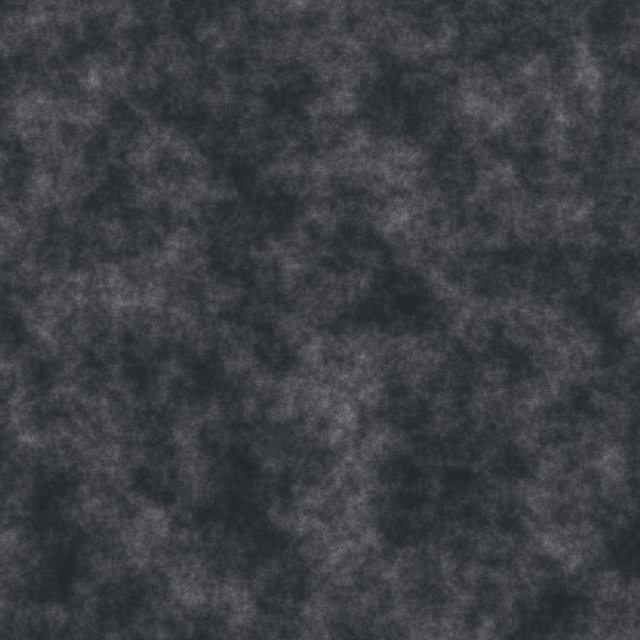
Give the GLSL for this texture, as a Shadertoy shader.

```glsl
const vec3 SHADOW_SLATE = vec3(0.130, 0.152, 0.163);
const vec3 PALE_SLATE = vec3(0.365, 0.364, 0.382);

const float CLOUD_CELLS = 6.5;   // largest blotches across the canvas
const int OCTAVES = 7;
const float OCTAVE_GAIN = 0.82;
const float BASE_TONE = 0.41;
const float TONE_CONTRAST = 0.56;
const float HIGHLIGHT_LIFT = 0.2;

uint mixBits(uint n) {
    n = (n ^ (n >> 16)) * 0x7feb352du;
    n = (n ^ (n >> 15)) * 0x846ca68bu;
    return n ^ (n >> 16);
}

// Random unit gradient for a lattice cell
vec2 cellGradient(ivec2 cell, int seed) {
    uint n = mixBits(uint(cell.x) + mixBits(uint(cell.y) + mixBits(uint(seed))));
    float angle = float(n >> 8) / 16777216.0 * 6.28319;
    return vec2(cos(angle), sin(angle));
}

float cornerWeight(ivec2 cell, ivec2 corner, vec2 local, int seed) {
    return dot(cellGradient(cell + corner, seed), local - vec2(corner));
}

float gradientNoise(vec2 p, int seed) {
    ivec2 cell = ivec2(floor(p));
    vec2 f = fract(p);
    vec2 blend = f * f * f * (f * (f * 6.0 - 15.0) + 10.0);
    float bottom = mix(cornerWeight(cell, ivec2(0, 0), f, seed),
                       cornerWeight(cell, ivec2(1, 0), f, seed), blend.x);
    float top = mix(cornerWeight(cell, ivec2(0, 1), f, seed),
                    cornerWeight(cell, ivec2(1, 1), f, seed), blend.x);
    return mix(bottom, top, blend.y);
}

// Layered noise, from broad clouds down to fine grain
float cloudyGrain(vec2 uv, float cells, float gain) {
    float sum = 0.0;
    float amplitude = 1.0;
    for (int i = 0; i < OCTAVES; i++) {
        vec2 offset = vec2(0.37, 0.71) * float(i);
        sum += amplitude * gradientNoise(uv * cells + offset, i + 11);
        cells *= 2.0;
        amplitude *= gain;
    }
    return sum;
}

// The squared term softens the shadows and stretches the highlights
float grainTone(float grain, float contrast, float lift) {
    return BASE_TONE + contrast * grain + lift * grain * grain;
}

vec3 slateColor(float tone) {
    return mix(SHADOW_SLATE, PALE_SLATE, clamp(tone, -0.1, 1.4));
}

void mainImage(out vec4 fragColor, in vec2 fragCoord) {
    vec2 uv = fragCoord / iResolution.y;
    float grain = cloudyGrain(uv, CLOUD_CELLS, OCTAVE_GAIN);
    float tone = grainTone(grain, TONE_CONTRAST, HIGHLIGHT_LIFT);
    fragColor = vec4(slateColor(tone), 1.0);
}
```
